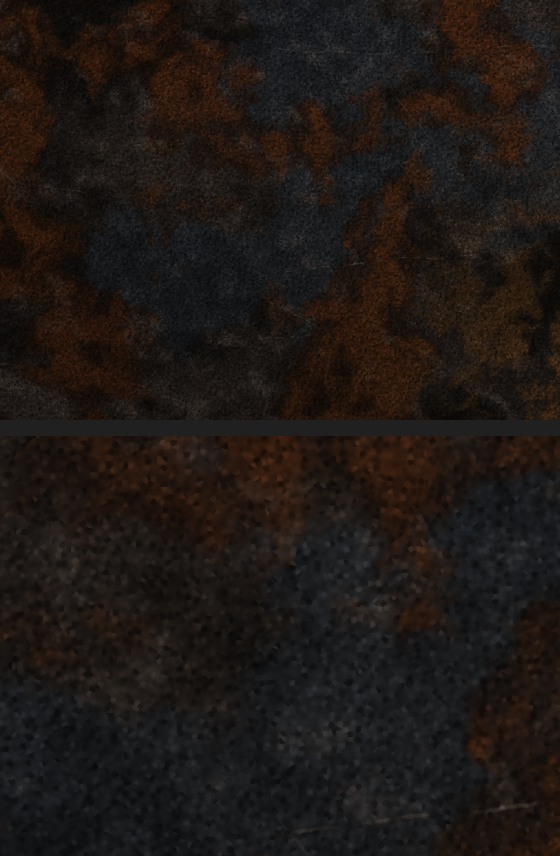
Top: the whole. Bottom: its middle third, enlarged.
Reproduce this texture procedurally as a WebGL 1 fragment shader.

```glsl
precision highp float;
// Dark weathered slate with rust stains, blue-grey patches, pale veins and fine grit.
uniform vec2 u_resolution;

const vec3 SOOT  = vec3(0.050, 0.042, 0.036);
const vec3 STONE = vec3(0.145, 0.122, 0.110);
const vec3 SLATE = vec3(0.092, 0.106, 0.120);
const vec3 RUST  = vec3(0.225, 0.112, 0.050);
const vec3 EMBER = vec3(0.090, 0.048, 0.026);
const vec3 OCHRE = vec3(0.270, 0.165, 0.070);
const vec3 DUST  = vec3(0.260, 0.225, 0.200);

const float PATCH_SCALE = 3.2;    // stains per canvas height
const float GRIT_SCALE = 190.0;   // grains per canvas height
const float GRIT_DEPTH = 0.75;
const float VEIN_WIDTH = 0.0016;
const int VEIN_COUNT = 9;
const mat2 TURN = mat2(0.8, 0.6, -0.6, 0.8);

float hash(vec2 p) {
  vec3 q = fract(vec3(p.xyx) * 0.1031);
  q += dot(q, q.yzx + 33.33);
  return fract((q.x + q.y) * q.z);
}

float valueNoise(vec2 p) {
  vec2 cell = floor(p);
  vec2 f = fract(p);
  f = f * f * (3.0 - 2.0 * f);
  float low = mix(hash(cell), hash(cell + vec2(1.0, 0.0)), f.x);
  float high = mix(hash(cell + vec2(0.0, 1.0)), hash(cell + vec2(1.0)), f.x);
  return mix(low, high, f.y);
}

float layeredNoise(vec2 p) {
  float sum = 0.0;
  float weight = 0.5;
  for (int i = 0; i < 6; i++) {
    sum += weight * valueNoise(p);
    p = TURN * p * 2.03 + 17.0;
    weight *= 0.54;
  }
  return sum * 0.943;
}

// Cellular noise: distance to the nearest scattered grain, and that grain's brightness.
vec2 grains(vec2 p) {
  vec2 cell = floor(p);
  vec2 nearest = vec2(8.0, 0.0);
  for (int y = -1; y <= 1; y++) {
    for (int x = -1; x <= 1; x++) {
      vec2 c = cell + vec2(float(x), float(y));
      float d = length(c + vec2(hash(c), hash(c + 71.0)) - p);
      if (d < nearest.x) nearest = vec2(d, hash(c + 139.0));
    }
  }
  return nearest;
}

// Thin wavering line from start, fading at both ends.
float vein(vec2 p, vec2 start, float angle, float span) {
  vec2 along = vec2(cos(angle), sin(angle));
  vec2 q = p - start;
  float t = dot(q, along) / span;
  float offset = along.x * q.y - along.y * q.x;
  offset += 0.024 * (layeredNoise(p * 9.0 + start * 5.0) - 0.5);
  float ends = smoothstep(0.0, 0.08, t) * (1.0 - smoothstep(0.6, 1.0, t));
  return ends * (1.0 - smoothstep(VEIN_WIDTH * 0.3, VEIN_WIDTH * 1.6, abs(offset)));
}

void main() {
  vec2 p = gl_FragCoord.xy / u_resolution.y;
  float aspect = u_resolution.x / u_resolution.y;
  vec2 warp = vec2(layeredNoise(p * 5.0 + 3.0), layeredNoise(p * 5.0 + 41.0)) - 0.5;
  vec2 q = p + 0.16 * warp;

  // Mottled stone with faint slanting layers
  float mottle = layeredNoise(q * PATCH_SCALE + 8.0);
  float layers = layeredNoise(TURN * q * vec2(7.0, 20.0));
  float detail = layeredNoise(p * 26.0);
  float tone = 0.55 * mottle + 0.2 * layers + 0.25 * detail;
  vec3 color = mix(SOOT, STONE, smoothstep(0.34, 0.67, tone));

  // Blue-grey slate where the crust has flaked away
  float flake = layeredNoise(q * PATCH_SCALE * 0.85 + 57.0);
  color = mix(color, SLATE * (0.6 + 0.8 * detail), 0.75 * smoothstep(0.53, 0.60, flake));

  // Rust: broad dark halos with ragged bright cores
  float belt = exp(-7.0 * pow(p.y - 0.58 - 0.12 * p.x, 2.0));
  float rust = layeredNoise(q * PATCH_SCALE * 1.35 + 23.0) + 0.05 * belt;
  float flecks = layeredNoise(q * 17.0 + 90.0);
  color = mix(color, EMBER, 0.65 * smoothstep(0.50, 0.58, rust));
  color = mix(color, RUST, 0.7 * smoothstep(0.49, 0.66, 0.6 * rust + 0.4 * flecks));

  // Ochre bloom in the lower right corner
  float bloom = exp(-9.0 * dot(p - vec2(aspect - 0.03, 0.12), p - vec2(aspect - 0.03, 0.12)));
  color = mix(color, OCHRE, 0.75 * bloom * smoothstep(0.35, 0.65, flecks));

  // Dusty scuffs and pale broken veins
  float scuff = smoothstep(0.56, 0.76, 0.5 * layers + 0.5 * detail);
  color = mix(color, DUST, 0.35 * scuff);
  float veins = vein(p, vec2(0.48 * aspect, 0.35), 0.09, 0.72);
  for (int i = 0; i < VEIN_COUNT; i++) {
    vec2 id = vec2(float(i) + 1.0, 12.0);
    vec2 start = vec2(hash(id) * aspect, hash(id + 5.0));
    veins = max(veins, 0.55 * vein(p, start, -0.9 + hash(id + 9.0), 0.2 + 0.3 * hash(id + 14.0)));
  }
  color = mix(color, DUST, 0.6 * veins * smoothstep(0.38, 0.6, detail));

  // Gritty relief, then light falling off toward the lower left
  vec2 grain = grains(p * GRIT_SCALE);
  float relief = valueNoise(p * 150.0) - valueNoise(p * 150.0 + vec2(0.5, -0.5));
  float grit = (grain.y - 0.5) * (1.0 - smoothstep(0.2, 0.9, grain.x)) + 0.45 * relief;
  color *= 1.0 + GRIT_DEPTH * grit;
  color += 0.09 * DUST * smoothstep(0.9, 1.0, grain.y) * (1.0 - smoothstep(0.15, 0.5, grain.x));
  float light = 0.80 + 0.24 * smoothstep(0.0, 0.75, p.y) + 0.14 * p.x / aspect;
  gl_FragColor = vec4(color * light, 1.0);
}
```
